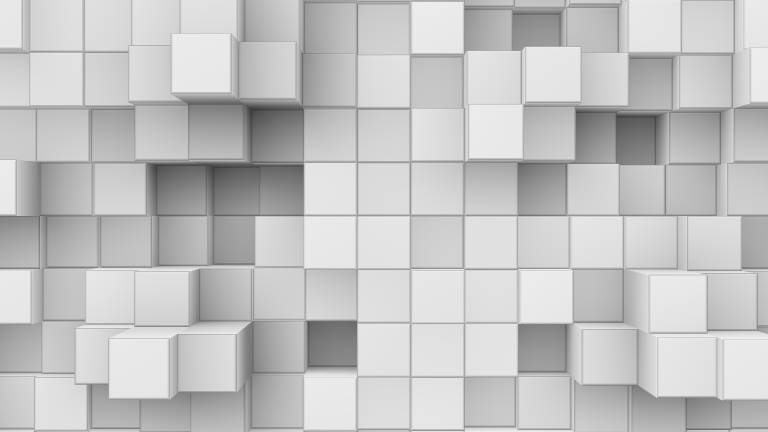
Give the GLSL for this background, as a Shadertoy shader.

```glsl
// Wall of pale square blocks pushed in and out in broad swells, seen in perspective.

const float ROWS       = 8.07;              // blocks down the canvas
const vec2  GRID_SHIFT = vec2(0.5, 0.0);    // a column is centred, a row edge is centred
const float EYE        = 13.0;              // camera distance, in blocks
const float MAX_HEIGHT = 1.75;
const float MIN_HEIGHT = -1.3;
const float JITTER     = 0.55;              // random depth of single blocks
const float SQUASH     = 1.4;               // swells are wider than tall
const float BEVEL      = 0.036;
const float SEAM       = 0.012;
const float SHADE      = 0.78;              // strength of the soft shadows
const float REACH      = 1.4;               // shadow falloff across a block
const vec2  LIGHT_DIR  = vec2(-0.5, 0.86);
const vec3  WHITE      = vec3(0.908, 0.908, 0.910);
const int   AA         = 3;

// Brightness of walls and bevels by facing
const float FACE_UP = 1.02, FACE_DOWN = 0.80, FACE_LEFT = 0.95, FACE_RIGHT = 0.87;

// Broad swells and hollows: centre in cells, radius, height
const int SWELLS = 10;
const vec4 SWELL[SWELLS] = vec4[SWELLS](
    vec4(-3.2,  2.0, 2.4,  1.4), vec4(-3.4, -0.3, 3.0, -1.1),
    vec4(-3.7, -3.0, 1.9,  1.6), vec4( 5.6, -2.7, 2.3,  1.6),
    vec4( 4.7,  0.7, 1.9, -0.9), vec4( 2.6,  3.2, 1.7, -1.1),
    vec4( 2.8,  1.5, 1.8,  0.8), vec4( 7.3,  2.5, 1.7,  1.0),
    vec4(-1.3, -2.8, 1.5, -0.9), vec4(-7.0,  0.0, 1.6,  0.6));

float hash(vec2 p) {
    vec3 q = fract(p.xyx * 0.1031);
    q += dot(q, q.yzx + 33.33);
    return fract((q.x + q.y) * q.z);
}

// Swells plus a random offset that is calmer in the central columns
float blockHeight(vec2 cell) {
    vec2 seed = cell + 57.0;
    float single = hash(seed) + hash(seed + 31.7) - 1.0;
    float h = JITTER * single * mix(0.3, 1.0, smoothstep(0.5, 3.0, abs(cell.x)));
    for (int i = 0; i < SWELLS; i++) {
        vec2 d = (cell - SWELL[i].xy) * vec2(1.0, SQUASH) / SWELL[i].z;
        float w = max(1.0 - dot(d, d), 0.0);
        h += SWELL[i].w * w * w;
    }
    return clamp(h, MIN_HEIGHT, MAX_HEIGHT - 0.05);
}

float facing(vec2 n) {
    float side = n.x > 0.0 ? FACE_RIGHT : FACE_LEFT;
    float level = n.y > 0.0 ? FACE_UP : FACE_DOWN;
    return abs(n.x) > abs(n.y) ? side : level;
}

// Soft shadow from taller blocks around the open cell, strongest towards the light
float softShadow(vec3 pos, vec2 cell) {
    float dark = 0.0;
    for (int j = -1; j <= 1; j++)
    for (int i = -1; i <= 1; i++) {
        if (i == 0 && j == 0) continue;
        vec2 dir = vec2(i, j);
        vec2 other = cell + dir;
        float rise = max(blockHeight(other) - pos.z, 0.0);
        float gap = length(max(abs(pos.xy - other - 0.5) - 0.5, 0.0));
        float weight = 0.42 + 0.36 * dot(normalize(dir), LIGHT_DIR);
        weight *= i * j == 0 ? 1.0 : 0.45;
        dark += weight * smoothstep(-0.15, 1.1, rise) * step(0.001, rise) * exp(-REACH * gap);
    }
    return exp(-SHADE * dark);
}

// Front face: faint sheen, bevelled rim and a dark seam
float frontFace(vec2 local, vec2 cell) {
    vec2 c = local - 0.5;
    float edge = 0.5 - max(abs(c.x), abs(c.y));
    float tone = 0.985 + 0.03 * hash(cell + 11.3) + 0.015 * dot(c, LIGHT_DIR);
    float rim = 1.0 - smoothstep(BEVEL * 0.8, BEVEL, edge);
    float seam = 1.0 - smoothstep(SEAM * 0.5, SEAM, edge);
    return mix(tone, facing(c), rim) * (1.0 - 0.27 * seam);
}

// Walk the grid cell by cell along the view ray until a block is met
float wall(vec2 ray) {
    ray += 1e-4;
    vec2 dir = sign(ray);
    float s = 1.0 - MAX_HEIGHT / EYE;       // 1 on the reference plane
    vec2 cell = floor(ray * s + GRID_SHIFT);
    vec2 normal = vec2(0.0);
    for (int k = 0; k < 10; k++) {
        float h = blockHeight(cell);
        float z = EYE * (1.0 - s);
        if (k > 0 && z < h) {
            vec3 pos = vec3(ray * s + GRID_SHIFT, z);
            float rim = 1.0 - smoothstep(0.0, 2.0 * BEVEL, h - z);
            return (facing(normal) + 0.05 * rim) * softShadow(pos, cell + normal);
        }
        vec2 cross = (cell + max(dir, 0.0) - GRID_SHIFT) / ray;
        float leave = min(cross.x, cross.y);
        float front = 1.0 - h / EYE;
        if (front <= leave) {
            vec2 p = ray * front + GRID_SHIFT;
            return frontFace(p - cell, cell) * softShadow(vec3(p, h), cell);
        }
        vec2 axis = cross.x < cross.y ? vec2(1.0, 0.0) : vec2(0.0, 1.0);
        cell += axis * dir;
        normal = -axis * dir;
        s = leave;
    }
    return 0.6;
}

void mainImage(out vec4 fragColor, in vec2 fragCoord) {
    float sum = 0.0;
    for (int k = 0; k < AA * AA; k++) {
        vec2 offset = (vec2(k % AA, k / AA) + 0.5) / float(AA) - 0.5;
        vec2 p = fragCoord + offset - 0.5 * iResolution.xy;
        sum += wall(p / iResolution.y * ROWS);
    }
    fragColor = vec4(WHITE * sum / float(AA * AA), 1.0);
}
```
